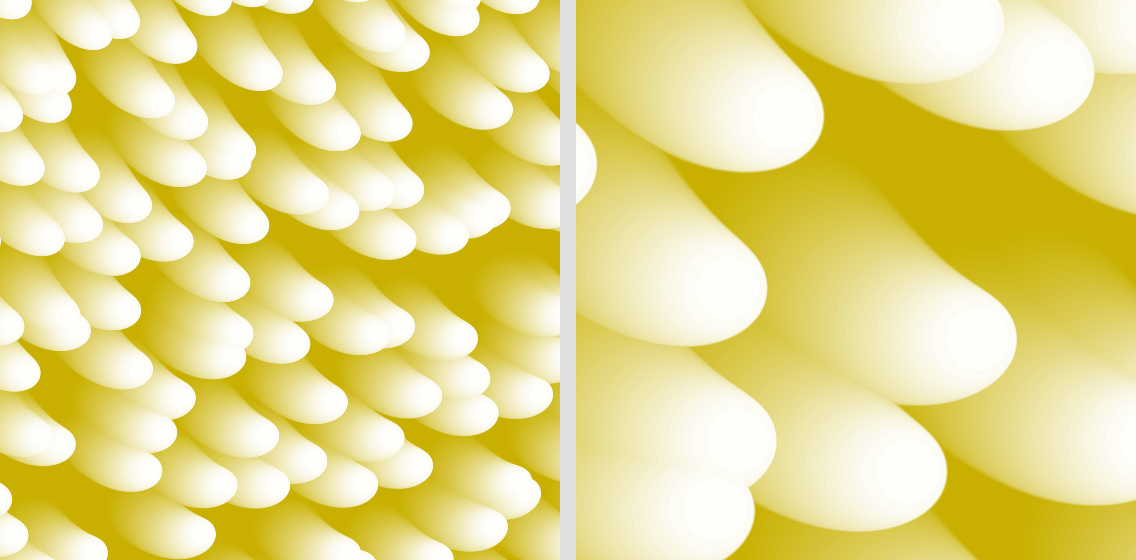
Left, the full canvas; right, a detail of the centre.
A three.js fragment shader for this pattern:

```glsl
varying vec2 vUv;

const vec3 GROUND = vec3(0.787, 0.692, 0.0);
const vec3 GLOW = vec3(0.996, 0.995, 0.985);
const float GRID = 9.6;            // comets across the canvas
const float DENSITY = 0.9;         // share of cells holding a comet
const float HEAD_RADIUS = 0.0195;
const float TAIL_RADIUS = 0.060;
const float NECK_LENGTH = 0.050;   // head to bend
const float TAIL_LENGTH = 0.088;   // bend to faded end
const float FADE_POWER = 1.1;
const float EDGE = 0.0009;
const float REACH = 0.16;          // bounding radius of a comet
const vec2 BOUND_CENTER = vec2(-0.050, 0.045);
const int STEPS = 40;

vec2 hash2(vec2 p) {
  vec3 q = fract(vec3(p.xyx) * vec3(0.1031, 0.1030, 0.0973));
  q += dot(q, q.yzx + 33.33);
  return fract((q.xx + q.yz) * q.zy);
}

vec2 direction(float angle) {
  return vec2(cos(angle), sin(angle));
}

// Whiteness of one comet: discs that grow and fade along a bent path
float comet(vec2 p, vec2 head, float wobble) {
  // The flow turns from steep at upper left to shallow at lower right
  float turn = clamp(0.35 * head.x + 0.65 * (1.0 - head.y), 0.0, 1.0);
  float headAngle = mix(-0.45, 0.50, turn) + wobble;
  float tailAngle = mix(-1.18, -0.62, turn) + 0.5 * wobble;
  vec2 bend = head - NECK_LENGTH * direction(headAngle);
  vec2 end = bend - TAIL_LENGTH * direction(tailAngle);

  float white = 0.0;
  for (int i = 0; i < STEPS; i++) {
    float t = float(i) / float(STEPS);
    vec2 center = mix(mix(head, bend, t), mix(bend, end, t), t);
    float radius = mix(HEAD_RADIUS, TAIL_RADIUS, sqrt(t));
    float soft = EDGE * (1.0 + t);
    float cover = 1.0 - smoothstep(-soft, soft, length(p - center) - radius);
    white = max(white, cover * pow(1.0 - t, FADE_POWER));
  }
  return white;
}

void main() {
  vec2 cell = floor(vUv * GRID);
  float white = 0.0;

  // Heads lie to the lower right of the tails they light
  for (int y = -2; y <= 1; y++) {
    for (int x = -1; x <= 2; x++) {
      vec2 id = cell + vec2(float(x), float(y));
      vec2 seed = id + 37.0;
      vec2 head = (id + hash2(seed)) / GRID;
      vec2 traits = hash2(seed + 91.7);
      bool near = length(vUv - head - BOUND_CENTER) < REACH;
      if (near && traits.x < DENSITY) {
        white = max(white, comet(vUv, head, 0.24 * (traits.y - 0.5)));
      }
    }
  }

  gl_FragColor = vec4(mix(GROUND, GLOW, white), 1.0);
}
```
